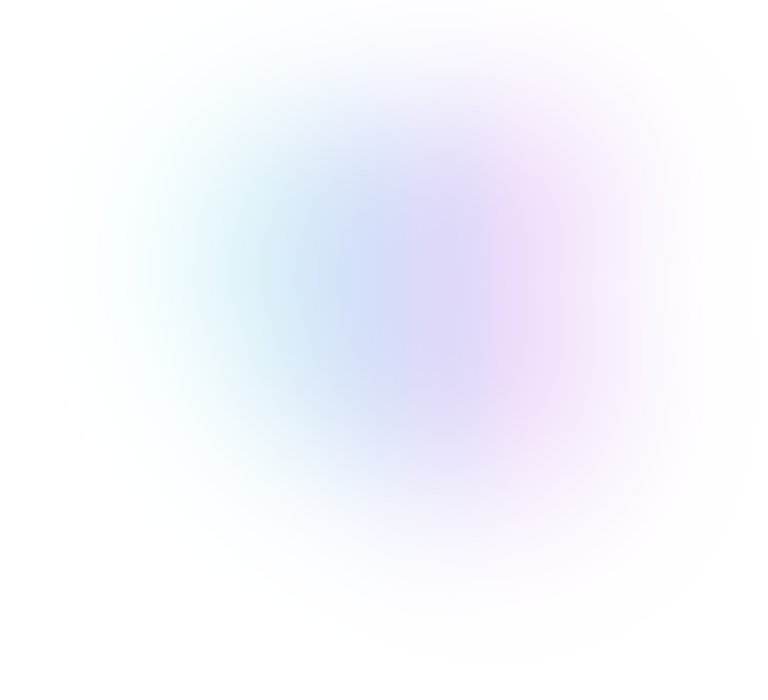
A Shadertoy shader for this background:

```glsl
const vec3 WHITE  = vec3(1.0);
const vec3 AQUA   = vec3(0.824, 0.965, 0.984);
const vec3 SKY    = vec3(0.827, 0.929, 0.971);
const vec3 BLUE   = vec3(0.830, 0.872, 0.975);
const vec3 VIOLET = vec3(0.871, 0.847, 0.977);
const vec3 PINK   = vec3(0.929, 0.843, 0.977);

// Horizontal hue ramp, from aqua on the left to pink on the right
vec3 hueRamp(float x) {
    vec3 hue = mix(AQUA, SKY, clamp((x - 0.18) / 0.15, 0.0, 1.0));
    hue = mix(hue, BLUE, clamp((x - 0.33) / 0.155, 0.0, 1.0));
    hue = mix(hue, VIOLET, smoothstep(0.475, 0.585, x));
    return mix(hue, PINK, smoothstep(0.585, 0.70, x));
}

// Rounded distance that equals 1 where the glow has half its strength
float glowDistance(vec2 uv, vec2 center, vec2 radiusLow, vec2 radiusHigh) {
    vec2 offset = uv - center;
    vec2 p = offset / mix(radiusLow, radiusHigh, step(0.0, offset));
    vec2 powered = pow(abs(p) + 1e-5, vec2(2.5));
    float dist = pow(powered.x + powered.y, 0.4);

    // Trim the lower left and fill out the right-hand corners
    float trim = 0.30 * max(-p.x, 0.0) * max(-p.y, 0.0);
    float fill = 0.15 * max(p.x, 0.0) * abs(p.y);
    return dist * (1.0 + (trim - fill) / (dot(p, p) + 1e-4));
}

// Flat-topped falloff with a soft tail
float softFalloff(float dist) {
    return exp2(-dist * dist * dist);
}

void mainImage(out vec4 fragColor, in vec2 fragCoord) {
    vec2 uv = fragCoord / iResolution.xy;
    float dist = glowDistance(uv, vec2(0.527, 0.592),
                              vec2(0.260, 0.283), vec2(0.241, 0.246));
    vec3 color = mix(WHITE, hueRamp(uv.x), softFalloff(dist));
    fragColor = vec4(color, 1.0);
}
```
